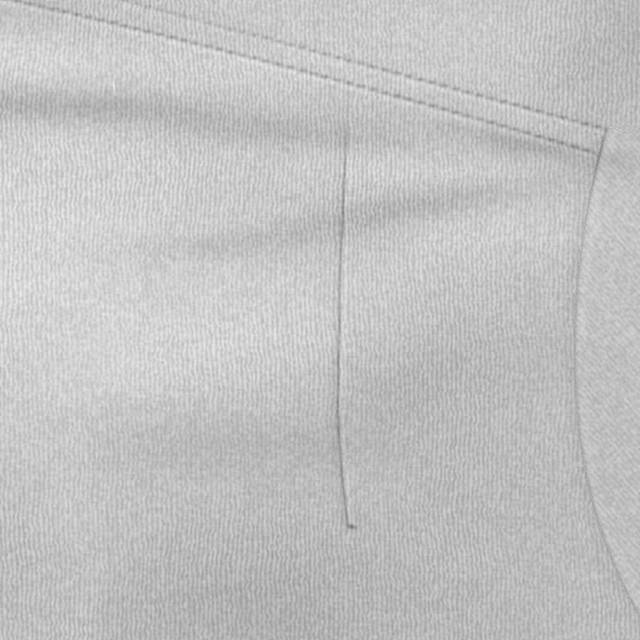
This texture is drawn by a Shadertoy shader. Its source:

```glsl
const float BASE_TONE = 0.755;
const float RIB_COUNT = 134.0;
const float RIB_DEPTH = 0.032;
const float GRAIN_DEPTH = 0.12;
const float STITCH_PITCH = 0.0185;
const float CREASE_END = 0.823;
const vec2 UPPER_STOP = vec2(0.952, 0.203);
const vec2 LOWER_STOP = vec2(0.932, 0.239);

float hash(vec2 p) {
    vec3 q = fract(vec3(p.xyx) * 0.1031);
    q += dot(q, q.yzx + 33.33);
    return fract((q.x + q.y) * q.z);
}

float noise(vec2 p) {
    vec2 cell = floor(p), f = fract(p);
    f = f * f * (3.0 - 2.0 * f);
    return mix(mix(hash(cell), hash(cell + vec2(1, 0)), f.x),
               mix(hash(cell + vec2(0, 1)), hash(cell + vec2(1, 1)), f.x), f.y);
}

float fbm(vec2 p) {
    float sum = 0.0, weight = 0.5;
    for (int i = 0; i < 4; i++) {
        sum += weight * noise(p);
        p = p * 2.03 + 17.0;
        weight *= 0.5;
    }
    return sum;
}

float gauss(float d, float width) {
    d /= width;
    return exp(-d * d);
}

// Soft ellipse sheared to follow a fold of the given slope
float fold(vec2 p, vec2 center, vec2 size, float slope) {
    vec2 d = p - center;
    d.y -= slope * d.x;
    d /= size;
    return exp(-dot(d, d));
}

// Curves in coordinates measured down from the top left
float upperSeam(float x) { return -0.052 + 0.268 * x; }
float lowerSeam(float x) { return -0.005 + 0.225 * x + 0.04 * x * x; }

float armSeam(float y) {
    float d = y - 0.55, low = max(d, 0.0);
    return 0.898 + 0.41 * d * d + 0.45 * low * low * low;
}

float creaseLine(float y) {
    float d = y - 0.6, low = max(d, 0.0);
    return 0.529 + 0.085 * d * d + 0.2 * low * low + 0.003 * (noise(vec2(y * 14.0, 3.0)) - 0.5);
}

float clothShade(vec2 p) {
    float s = BASE_TONE;
    // Broad light
    s += 0.085 * fold(p, vec2(0.08, 0.42), vec2(0.40, 0.25), 0.0);
    s += 0.055 * fold(p, vec2(0.12, 0.09), vec2(0.40, 0.045), 0.08);
    s += 0.040 * fold(p, vec2(0.65, 0.03), vec2(0.30, 0.10), 0.2);
    s += 0.045 * fold(p, vec2(0.76, 0.36), vec2(0.16, 0.06), -0.1);
    s += 0.040 * fold(p, vec2(0.40, 0.53), vec2(0.20, 0.06), -0.15);
    s += 0.040 * fold(p, vec2(0.62, 0.26), vec2(0.16, 0.03), 0.05);
    s += 0.020 * fold(p, vec2(0.12, 0.85), vec2(0.07, 0.20), 0.0);
    // Shaded folds
    s -= 0.090 * fold(p, vec2(0.05, 0.165), vec2(0.30, 0.026), 0.02);
    s -= 0.070 * fold(p, vec2(0.42, 0.205), vec2(0.20, 0.026), 0.08);
    s -= 0.090 * fold(p, vec2(0.83, 0.228), vec2(0.13, 0.017), 0.2);
    s -= 0.070 * fold(p, vec2(0.64, 0.325), vec2(0.22, 0.023), -0.17);
    s -= 0.045 * fold(p, vec2(0.36, 0.385), vec2(0.20, 0.024), -0.06);
    s -= 0.040 * fold(p, vec2(0.64, 0.61), vec2(0.11, 0.06), -0.3);
    s -= 0.055 * fold(p, vec2(0.42, 0.69), vec2(0.26, 0.06), -0.05);
    s -= 0.065 * fold(p, vec2(0.42, 0.95), vec2(0.32, 0.14), 0.05);
    s -= 0.050 * fold(p, vec2(0.98, 0.10), vec2(0.13, 0.10), 0.0);
    s -= 0.025 * fold(p, vec2(0.80, 0.80), vec2(0.22, 0.25), 0.0);
    return s + 0.05 * (fbm(p * vec2(5.0, 9.0)) - 0.47);
}

// Knit ribs, turned diagonal on the sleeve, with fibre grain
float knit(vec2 p, float sleeve) {
    float bend = 0.025 * (fbm(p * vec2(3.0, 5.0)) - 0.5);
    float x = mix(p.x + bend, 0.75 * p.x - 0.65 * p.y, sleeve);
    float y = mix(p.y, 0.65 * p.x + 0.75 * p.y, sleeve);
    float wobble = 0.5 * noise(vec2(x * 70.0, y * 110.0));
    float rib = cos(6.2832 * (x * RIB_COUNT + wobble));
    float strength = mix(0.55 + 0.9 * noise(p * 7.0), 0.5, sleeve);
    float grain = noise(vec2(x * 290.0, y * 210.0)) - 0.5;
    float fleck = noise(vec2(x * 150.0, y * 330.0) + 41.0) - 0.5;
    return RIB_DEPTH * strength * rib + GRAIN_DEPTH * (0.65 * grain + 0.35 * fleck);
}

// Dark stitch holes over a thin groove, with a raised edge below
float stitches(float x, float d, float stop) {
    float phase = fract((x + 0.4 * d) / STITCH_PITCH) - 0.5;
    float hole = gauss(phase, 0.32) * gauss(d + 0.004 * phase, 0.0032);
    float relief = 0.04 * gauss(d - 0.007, 0.004) - 0.045 * gauss(d, 0.0035) - 0.12 * hole;
    return relief * (1.0 - smoothstep(stop - 0.006, stop + 0.002, x));
}

void mainImage(out vec4 fragColor, in vec2 fragCoord) {
    vec2 p = fragCoord / iResolution.xy;
    p.y = 1.0 - p.y;

    float armD = p.x - armSeam(p.y);
    float armOn = smoothstep(0.195, 0.21, p.y);
    float sleeve = smoothstep(-0.002, 0.002, armD) * armOn;
    float tone = clothShade(p) + knit(p, sleeve);

    // Shoulder seam
    float upperD = p.y - upperSeam(p.x), lowerD = p.y - lowerSeam(p.x);
    tone += stitches(p.x, upperD, UPPER_STOP.x) * mix(0.55, 1.0, smoothstep(0.3, 0.7, p.x));
    tone += stitches(p.x, lowerD, LOWER_STOP.x);

    // Sleeve seam
    float seamFade = mix(0.45, 1.0, smoothstep(0.34, 0.22, p.y));
    tone += armOn * (0.025 * gauss(armD - 0.010, 0.008)
          - 0.16 * seamFade * gauss(armD, 0.0025) - 0.025 * gauss(armD + 0.008, 0.012));

    // Central crease and its pinched end
    float creaseD = p.x - creaseLine(p.y);
    float creaseOn = smoothstep(0.12, 0.30, p.y) * (1.0 - smoothstep(CREASE_END - 0.008, CREASE_END, p.y));
    tone += creaseOn * (0.035 * gauss(creaseD - 0.006, 0.005) - 0.15 * gauss(creaseD, 0.0024)
          - 0.025 * gauss(creaseD + 0.007, 0.007));
    tone -= 0.28 * fold(p, vec2(0.549, CREASE_END), vec2(0.007, 0.004), 0.2);

    // Loose pale thread
    tone += 0.13 * gauss(p.x - 0.179 - 0.15 * (p.y - 0.14), 0.0018) * gauss(p.y - 0.138, 0.012);

    fragColor = vec4(vec3(clamp(tone, 0.0, 1.0)), 1.0);
}
```
